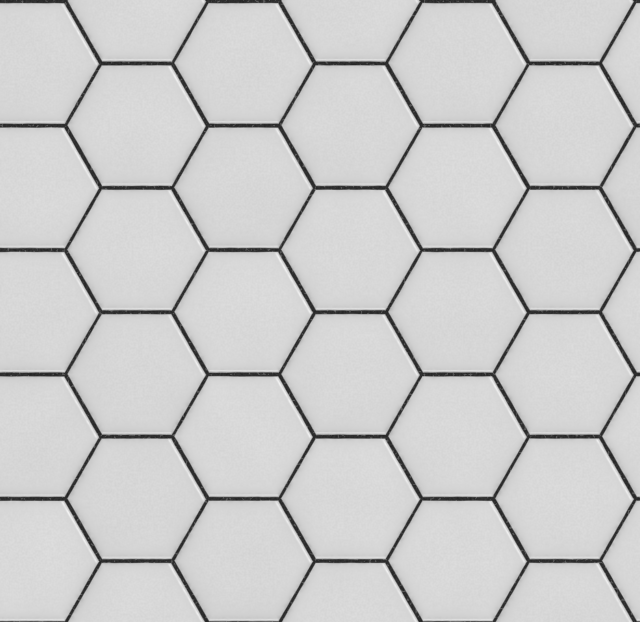
A Shadertoy shader for this pattern:

```glsl
// Pale satin hexagonal tiles with dark speckled grout and softly lit bevels.

const float ROWS = 5.0;                        // tiles down the canvas
const float STRETCH = 1.0074;                  // slight horizontal squeeze of the tiles
const vec2 PERIOD = vec2(1.7320508, 1.0);      // lattice period, tile height = 1
const vec2 ORIGIN = vec2(0.241, 0.49);         // centre of the lower left tile
const vec3 SEAM_HALF = vec3(0.0150, 0.0155, 0.0120); // level, falling, rising seams
const float SEAM_SOFT = 0.007;
const float TILE_TONE = 0.845;
const float GROUT_TONE = 0.175;
const float RIM_DEPTH = 0.10;                  // darkening beside the seams
const float RIM_WIDTH = 0.022;
const float GLINT = 0.10;                      // bright line on lit bevels
const float GRAIN = 0.022;

float hash(vec2 p) {
    vec3 q = fract(p.xyx * vec3(0.1031, 0.1030, 0.0973));
    q += dot(q, q.yzx + 33.33);
    return fract((q.x + q.y) * q.z);
}

vec2 gradientAt(vec2 cell) {
    float angle = 6.2831853 * hash(cell);
    return vec2(cos(angle), sin(angle));
}

float gradientNoise(vec2 p) {
    vec2 i = floor(p), f = fract(p);
    vec2 u = f * f * f * (f * (f * 6.0 - 15.0) + 10.0);
    vec2 e = vec2(0.0, 1.0);
    float low = mix(dot(gradientAt(i), f),
                    dot(gradientAt(i + e.yx), f - e.yx), u.x);
    float high = mix(dot(gradientAt(i + e), f - e),
                     dot(gradientAt(i + e.yy), f - e.yy), u.x);
    return mix(low, high, u.y);
}

// Offset from the centre of the nearest tile in the staggered lattice.
vec2 hexLocal(vec2 p) {
    vec2 a = p - PERIOD * round(p / PERIOD);
    vec2 s = p - 0.5 * PERIOD;
    vec2 b = s - PERIOD * round(s / PERIOD);
    return dot(a, a) < dot(b, b) ? a : b;
}

void mainImage(out vec4 fragColor, in vec2 fragCoord) {
    vec2 p = fragCoord / iResolution.y * ROWS * vec2(STRETCH, 1.0) - ORIGIN;
    float pixel = ROWS / iResolution.y;
    vec2 local = hexLocal(p);
    vec2 id = round((p - local) / PERIOD * 2.0);

    // Signed position across each of the three pairs of sides.
    vec3 across = vec3(local.y,
                       dot(local, vec2(0.8660254, 0.5)),
                       dot(local, vec2(0.8660254, -0.5)));
    vec3 edge = 0.5 - abs(across);
    float nearest = min(edge.x, min(edge.y, edge.z));

    // Tile face: faint tone per tile, slope of light, cloudiness and grain.
    float fine = gradientNoise(p * 57.0 + 20.0);
    float mottle = gradientNoise(p * 24.0 + 70.0);
    float tone = TILE_TONE + 0.010 * (hash(id + 40.0) - 0.5);
    tone += 0.012 * dot(local, vec2(0.4, 0.8));
    tone += 0.010 * gradientNoise(p * 3.0) + GRAIN * (fine + 0.5 * mottle);

    // Worn rim, heavier on the lower and left sides.
    float shade = 0.85 - 0.5 * dot(local, vec2(0.6, 0.8));
    float rim = exp(-max(nearest - 0.014, 0.0) / RIM_WIDTH);
    tone -= RIM_DEPTH * rim * shade * (1.0 + 1.2 * mottle);
    tone -= 0.025 * exp(-nearest / 0.08) * shade * (1.0 + 2.0 * fine);

    // Glints along the bottom and upper right bevels.
    vec2 lit = vec2(step(across.x, 0.0), step(0.0, across.y));
    vec2 bevel = (edge.xy - vec2(0.029, 0.034)) / vec2(0.007, 0.010);
    vec2 glint = exp(-bevel * bevel) * lit * smoothstep(0.01, 0.035, nearest);
    tone += GLINT * max(glint.x, glint.y) * (1.0 + 0.8 * mottle);

    // Slightly uneven seams with pale specks in the grout.
    vec3 halfWidth = SEAM_HALF + 0.003 * gradientNoise(p * 9.0 + 11.0);
    float blur = max(SEAM_SOFT, 0.75 * pixel);
    vec3 seams = 1.0 - smoothstep(halfWidth - blur, halfWidth + blur, edge);
    float seam = max(seams.x, max(seams.y, seams.z));
    float specks = smoothstep(0.15, 0.5, gradientNoise(p * 43.0 + 5.0));
    float grout = GROUT_TONE + 0.06 * fine + 0.16 * specks;

    fragColor = vec4(vec3(mix(tone, grout, seam)), 1.0);
}
```
